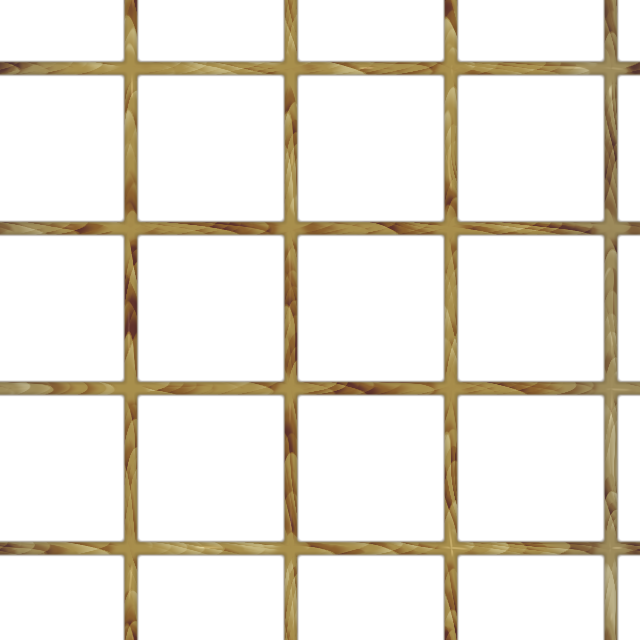
Write a WebGL 1 fragment shader that draws this pattern.

```glsl
precision highp float;
// A square lattice of thin twisted-strand bars on white, four by four repeats.
// Each bar is a soft distance band filled with slanted, overlapping flakes whose
// tones come from hashes wrapped over the canvas, so every edge tiles.
uniform vec2 u_resolution;

const float REPEATS = 4.0;
const vec2 LINE_OFFSET = vec2(0.818, 0.573); // bar centres inside a repeat
const float BAR_CORE = 0.034;                // half widths, in repeats
const float BAR_EDGE = 0.054;
const float TAU = 6.2831853;

const vec3 UMBER = vec3(0.38, 0.20, 0.17);
const vec3 BROWN = vec3(0.55, 0.38, 0.18);
const vec3 OLIVE = vec3(0.66, 0.56, 0.30);
const vec3 STRAW = vec3(0.77, 0.71, 0.49);
const vec3 FRINGE = vec3(0.50, 0.47, 0.43);

float hash(vec2 p) {
  return fract(sin(dot(p, vec2(127.1, 311.7))) * 43758.545);
}

// One-dimensional value noise that repeats after a whole period.
float wrapNoise(float x, float period, float seed) {
  float i = floor(x);
  float f = fract(x);
  float a = hash(vec2(mod(i, period), seed));
  float b = hash(vec2(mod(i + 1.0, period), seed));
  return mix(a, b, f * f * (3.0 - 2.0 * f));
}

// Tone of overlapping flakes: a gradient in each, a crisp edge to the next.
float flakes(float along, float across, float perRepeat, float slant, float seed) {
  float sway = wrapNoise(along * 3.0, REPEATS * 3.0, seed + 0.5) - 0.5;
  float phase = along * perRepeat + across * (slant + 1.4 * sway)
              + 1.5 * sway + 0.3 * across * across;
  float id = floor(phase);
  float f = fract(phase);
  float period = REPEATS * perRepeat;
  float here = hash(vec2(mod(id, period), seed));
  float next = hash(vec2(mod(id + 1.0, period), seed));
  return mix(here + 0.5 * (f - 0.5), next - 0.25, smoothstep(0.84, 1.0, f));
}

vec3 strandRamp(float tone) {
  vec3 c = mix(UMBER, BROWN, smoothstep(0.02, 0.28, tone));
  c = mix(c, OLIVE, smoothstep(0.28, 0.55, tone));
  return mix(c, STRAW, smoothstep(0.62, 1.0, tone));
}

// Bar surface; warmth browns it, crossing is the distance to the crossing bar.
vec3 barColour(float along, float across, float crossing, float warmth, float seed) {
  float broad = flakes(along, across, 5.0, 0.8, seed);
  float fine = flakes(along, across, 8.0, -0.6, seed + 17.0);
  float tone = 0.52 + 0.85 * (mix(broad, fine, 0.4) - 0.5);
  tone += 0.13 - 0.20 * warmth;

  // Plain, smooth joints and darkened stretches where the canvas wraps.
  float joint = 1.0 - smoothstep(0.04, 0.15, crossing + 0.02 * across);
  tone = mix(tone, 0.55, 0.85 * joint);
  float toSeam = min(along, REPEATS - along);
  float burnt = (1.0 - smoothstep(0.02, 0.16, toSeam)) * (1.0 - joint);
  tone -= 0.4 * burnt * (0.4 + 0.6 * hash(vec2(seed, 5.0)));

  // Occasional narrow glints along the strand.
  float glint = smoothstep(0.74, 0.95, wrapNoise(along * 7.0, REPEATS * 7.0, seed + 31.0));
  float streak = across - 0.8 * (wrapNoise(along * 4.0, REPEATS * 4.0, seed + 43.0) - 0.5);
  glint *= 1.0 - smoothstep(0.05, 0.3, abs(streak));
  return strandRamp(tone) + 0.13 * glint * (1.0 - warmth * 0.5);
}

// Rounded union of two distances.
float smoothMin(float a, float b, float k) {
  float h = max(k - abs(a - b), 0.0) / k;
  return min(a, b) - 0.25 * h * h * k;
}

void main() {
  vec2 uv = gl_FragCoord.xy / u_resolution;
  vec2 p = uv * REPEATS;

  // Signed offset from the nearest bars, and their wrapped indices.
  vec2 shifted = p - LINE_OFFSET + 0.5;
  vec2 offset = fract(shifted) - 0.5;
  vec2 index = mod(floor(shifted), REPEATS);
  vec2 d = abs(offset);
  vec2 across = clamp(offset / BAR_CORE, -1.5, 1.5);

  float warmth = 0.5 - 0.5 * cos(TAU * uv.y);
  vec3 upright = barColour(p.y, across.x, d.y, warmth, index.x + 3.0);
  vec3 level = barColour(p.x, across.y, d.x, warmth, index.y + 11.0);
  vec3 colour = mix(upright, level, smoothstep(-0.012, 0.012, d.x - d.y));

  // Greyer toward the wrapped sides, slightly shaded off the bar axis.
  float dull = 0.28 * smoothstep(0.6, 1.0, cos(TAU * (uv.x - 0.98)));
  colour = mix(colour, vec3(dot(colour, vec3(0.333))), dull);
  float edge = smoothMin(d.x, d.y, 0.025);
  colour *= 1.0 - 0.10 * smoothstep(0.015, BAR_CORE, edge);

  // Soft grey fringe fading into the white ground.
  colour = mix(colour, FRINGE, smoothstep(0.032, 0.046, edge));
  float cover = 1.0 - smoothstep(BAR_CORE, BAR_EDGE, edge);
  gl_FragColor = vec4(mix(vec3(1.0), colour, cover), 1.0);
}
```
